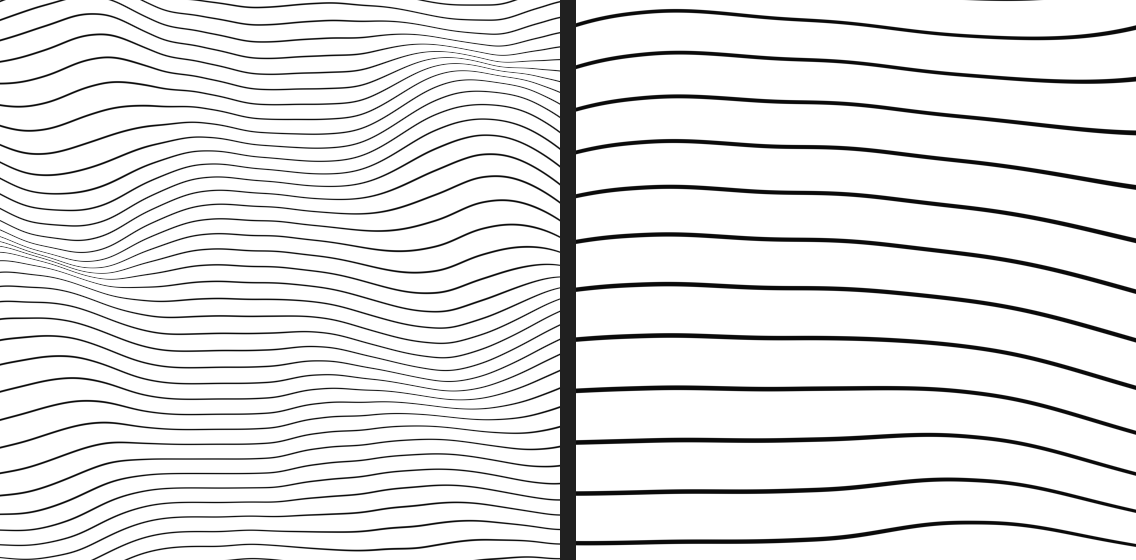
Left: the whole. Right: its middle third, enlarged.
This background is drawn by a WebGL 2 fragment shader. Its source:

```glsl
#version 300 es
precision highp float;

#define LINE_COUNT 37.0
#define LINE_WIDTH 0.0024
#define SWELL_HEIGHT 0.09
#define SWELL_SIZE vec2(0.36, 0.30)
#define SWELL_ORIGIN vec2(0.08, 0.70)
#define SWELL_SKEW 1.2
#define CENTER_CALM 0.4
#define RIPPLE_HEIGHT 0.008
#define RIPPLE_SIZE vec2(0.10, 0.35)
#define EDGE_SOFTNESS 0.75

uniform vec2 u_resolution;
out vec4 fragColor;

const vec3 PAPER = vec3(1.0);
const vec3 INK = vec3(0.04);

float hash(vec2 p) {
    vec3 q = fract(p.xyx * vec3(0.1031, 0.1030, 0.0973));
    q += dot(q, q.yzx + 33.33);
    return fract((q.x + q.y) * q.z);
}

// Lattice height in -1..1; alternation pulls neighbours to opposite signs.
float cornerHeight(vec2 cell, float alternation) {
    float checker = 2.0 * mod(cell.x + cell.y, 2.0) - 1.0;
    return mix(2.0 * hash(cell + 57.0) - 1.0, checker, alternation);
}

float waveNoise(vec2 p, float alternation) {
    vec2 cell = floor(p);
    vec2 f = p - cell;
    vec2 w = f * f * f * (f * (f * 6.0 - 15.0) + 10.0);
    float low = mix(cornerHeight(cell, alternation),
                    cornerHeight(cell + vec2(1.0, 0.0), alternation), w.x);
    float high = mix(cornerHeight(cell + vec2(0.0, 1.0), alternation),
                     cornerHeight(cell + vec2(1.0, 1.0), alternation), w.x);
    return mix(low, high, w.y);
}

// Height at x of the curve that rests at the level base.
float curveHeight(float x, float base) {
    vec2 p = (vec2(x, base) - SWELL_ORIGIN) / SWELL_SIZE;
    p.y += SWELL_SKEW * (x - SWELL_ORIGIN.x);
    p.x += 0.2 * sin(base * 4.0 + 1.0);
    float calm = mix(CENTER_CALM, 1.0, smoothstep(0.05, 0.35, abs(x - 0.47)));
    float swell = SWELL_HEIGHT * calm * waveNoise(p, 0.5);
    float ripple = RIPPLE_HEIGHT * waveNoise(vec2(x, base) / RIPPLE_SIZE + 19.3, 0.0);
    return base + swell + ripple;
}

// Coverage of one curve, thinner where its neighbours crowd in.
float curveInk(vec2 uv, float base, float pixel) {
    const float STEP = 0.004;
    float height = curveHeight(uv.x, base);
    float slope = (curveHeight(uv.x + STEP, base) - height) / STEP;
    float spread = (curveHeight(uv.x, base + STEP) - height) / STEP;
    float halfWidth = 0.5 * LINE_WIDTH * clamp(spread, 0.35, 1.35);
    float dist = abs(uv.y - height) / sqrt(1.0 + slope * slope);
    float soft = EDGE_SOFTNESS * pixel;
    return 1.0 - smoothstep(halfWidth - soft, halfWidth + soft, dist);
}

void main() {
    float pixel = 1.0 / u_resolution.y;
    vec2 uv = gl_FragCoord.xy * pixel;

    // Only curves that can reach this point are visited.
    float reach = SWELL_HEIGHT + RIPPLE_HEIGHT + LINE_WIDTH + 2.0 * pixel;
    float first = floor((uv.y - reach) * LINE_COUNT);
    float last = ceil((uv.y + reach) * LINE_COUNT);
    float ink = 0.0;
    for (float i = first; i <= last; i++) {
        ink = max(ink, curveInk(uv, i / LINE_COUNT, pixel));
    }
    fragColor = vec4(mix(PAPER, INK, ink), 1.0);
}
```
